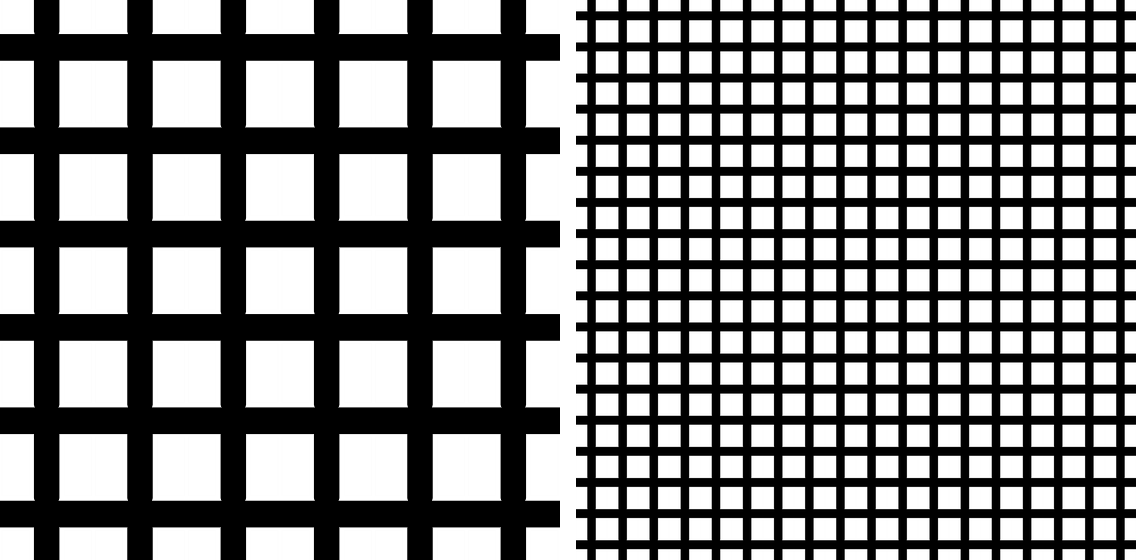
Left, the tile; right, the same tile 3 across and 3 down.
Write a WebGL 2 fragment shader that draws this pattern.

```glsl
#version 300 es
precision highp float;
// Draws a black square lattice over white panes with flared feet and faint inner panels.

uniform vec2 u_resolution;
out vec4 fragColor;

const float REPEATS = 6.0;

// Lengths below are in units of one cell, with the pane near the cell centre.
const vec2 PANE_CENTER = vec2(0.0, -0.008);
const vec2 PANE_HALF = vec2(0.3635, 0.357);
const float FLARE_WIDTH = 0.008;
const float FLARE_HEIGHT = 0.028;
const vec2 PANEL_CENTER = vec2(0.1667, 0.0026);
const vec2 PANEL_HALF = vec2(0.146, 0.315);
const float PANEL_LINE = 0.006;

const vec3 BAR_BLACK = vec3(0.0);
const vec3 PANE_WHITE = vec3(1.0);
const vec3 PANEL_GREY = vec3(0.988);

// Signed distance to an axis-aligned box, negative inside.
float boxDistance(vec2 p, vec2 halfSize) {
    vec2 d = abs(p) - halfSize;
    return length(max(d, 0.0)) + min(max(d.x, d.y), 0.0);
}

// Smooth coverage of a distance field over one pixel.
float coverage(float dist, float pixel) {
    return clamp(0.5 - dist / pixel, 0.0, 1.0);
}

// Pane whose sides widen linearly just above its lower edge.
float paneDistance(vec2 p, vec2 halfSize, float flareWidth, float flareHeight) {
    float heightAboveFoot = p.y + halfSize.y;
    float flare = flareWidth * clamp(1.0 - heightAboveFoot / flareHeight, 0.0, 1.0);
    return boxDistance(p, halfSize + vec2(flare, 0.0));
}

// Outline of two mirrored panels inside the pane.
float panelOutline(vec2 p, vec2 center, vec2 halfSize, float lineWidth) {
    vec2 mirrored = vec2(abs(p.x), p.y) - center;
    return abs(boxDistance(mirrored, halfSize)) - 0.5 * lineWidth;
}

void main() {
    vec2 uv = gl_FragCoord.xy / u_resolution;
    vec2 cell = fract(uv * REPEATS + 0.5) - 0.5;
    float pixel = REPEATS / min(u_resolution.x, u_resolution.y);

    // Faint panel outlines on the white pane.
    float outline = panelOutline(cell, PANEL_CENTER, PANEL_HALF, PANEL_LINE);
    vec3 paneColor = mix(PANE_WHITE, PANEL_GREY, coverage(outline, pixel));

    // Black bars fill everything outside the pane.
    float pane = paneDistance(cell - PANE_CENTER, PANE_HALF, FLARE_WIDTH, FLARE_HEIGHT);
    fragColor = vec4(mix(BAR_BLACK, paneColor, coverage(pane, pixel)), 1.0);
}
```
